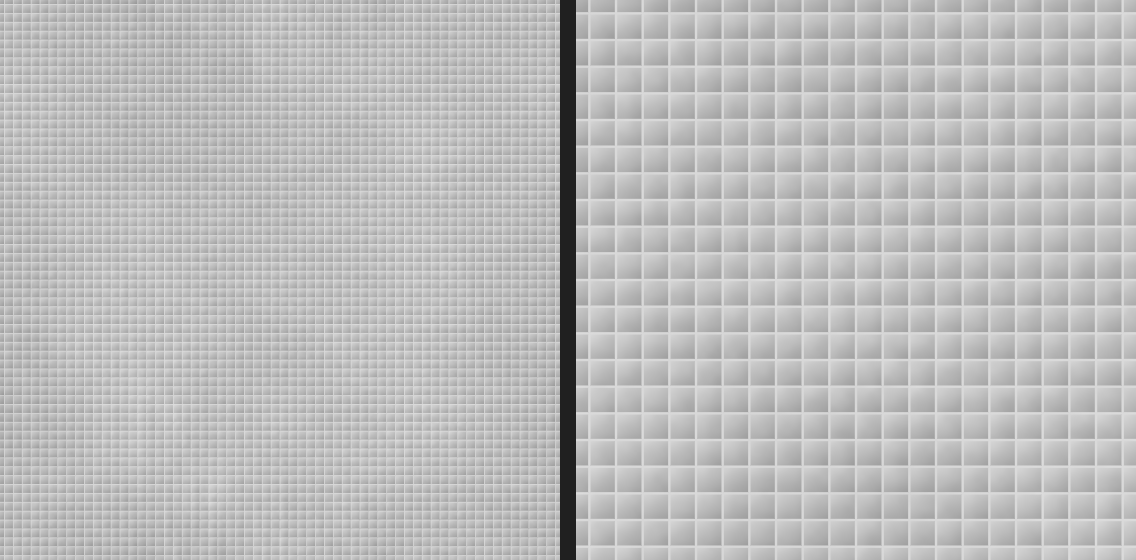
Left, the full canvas; right, a detail of the centre.
Reproduce this pattern procedurally as a Shadertoy shader.

```glsl
const float TILES = 63.0;
const float LINE_HALF_WIDTH = 0.045;
const float FACE_LIGHT = 0.835;
const float LINE_LIGHT = 0.845;

// Integer hash of a lattice point, from 0 to 1
float hash(ivec2 p, int seed) {
    uint h = uint(p.x) * 1597334673u ^ uint(p.y) * 3812015801u ^ uint(seed) * 2798796415u;
    h = (h ^ (h >> 16)) * 2246822519u;
    h = (h ^ (h >> 13)) * 3266489917u;
    return float((h ^ (h >> 16)) & 65535u) / 65535.0;
}

// Value noise that wraps after a whole number of lattice steps
float wrapNoise(vec2 uv, ivec2 period, int seed) {
    vec2 p = uv * vec2(period);
    vec2 f = fract(p);
    f = f * f * (3.0 - 2.0 * f);
    ivec2 a = ivec2(floor(p)) % period;
    ivec2 b = (a + 1) % period;
    float low = mix(hash(a, seed), hash(ivec2(b.x, a.y), seed), f.x);
    float high = mix(hash(ivec2(a.x, b.y), seed), hash(b, seed), f.x);
    return mix(low, high, f.y);
}

// Wrapping octaves, centred on zero
float wrapFbm(vec2 uv, ivec2 period, int octaves, int seed) {
    float sum = 0.0;
    float weight = 0.5;
    for (int i = 0; i < octaves; i++) {
        sum += weight * (wrapNoise(uv, period, seed + i) - 0.5);
        period *= 2;
        weight *= 0.5;
    }
    return sum;
}

// Tile face falling from light at upper left to dark at lower right
float tileFace(vec2 cell) {
    float across = cell.x;
    float down = 1.0 - cell.y;
    return FACE_LIGHT - 0.09 * across - 0.13 * down;
}

// Coverage of the grid lines, softened over one pixel
float gridLine(vec2 cell, vec2 pixel, float halfWidth) {
    vec2 edge = 0.5 - abs(cell - 0.5);
    vec2 cover = clamp((halfWidth - edge) / pixel + 0.5, 0.0, 1.0);
    return max(cover.x, cover.y);
}

// Broad clouds, upright streaks and fine mottling
float wear(vec2 uv) {
    float clouds = wrapFbm(uv, ivec2(4, 4), 4, 11);
    float streaks = wrapFbm(uv, ivec2(48, 8), 3, 23);
    float patches = smoothstep(0.45, 0.8, wrapNoise(uv, ivec2(3, 3), 37));
    float mottle = wrapFbm(uv, ivec2(110, 110), 2, 41);
    return 0.09 * clouds + 0.08 * patches * streaks + 0.05 * mottle;
}

void mainImage(out vec4 fragColor, in vec2 fragCoord) {
    vec2 uv = fragCoord / iResolution.xy;
    vec2 cell = fract(uv * TILES + 0.5);
    vec2 pixel = TILES / iResolution.xy;

    float line = gridLine(cell, pixel, LINE_HALF_WIDTH);
    float shade = mix(tileFace(cell), LINE_LIGHT, line);
    shade += wear(uv) * mix(1.0, 0.6, line);

    fragColor = vec4(vec3(shade), 1.0);
}
```
